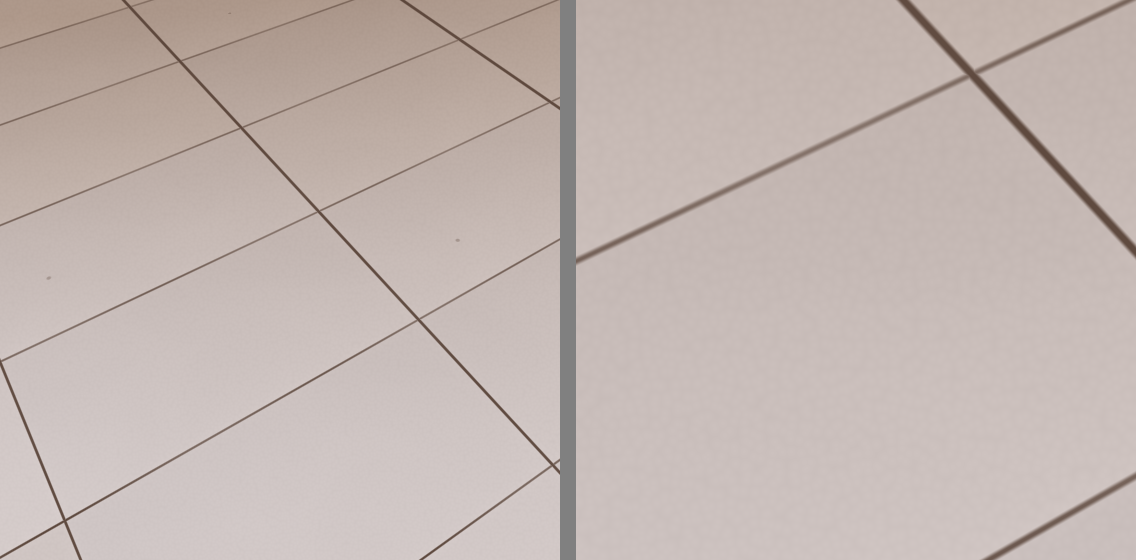
Left: the whole. Right: its middle third, enlarged.
Give the GLSL for this texture, as a three.js fragment shader.

```glsl
varying vec2 vUv;

#define TILE_ACROSS vec3(0.569, -0.1667, 0.1576)
#define TILE_ALONG vec3(0.0827, 0.1201, -0.128)
#define TILE_CORNER vec3(0.569, 0.3776, 1.0)
#define FAR_COLOR vec3(0.675, 0.590, 0.535)
#define NEAR_COLOR vec3(0.820, 0.782, 0.775)
#define JOINT_COLOR vec3(0.335, 0.250, 0.205)
#define LONG_HALF_WIDTH 0.0025
#define CROSS_HALF_WIDTH 0.0016
#define SOFTNESS 0.0015
#define TILE_VARIATION 0.014
#define MOTTLE 0.006
#define GRAIN 0.016

vec2 hash2(vec2 p) {
  return fract(sin(vec2(dot(p, vec2(127.1, 311.7)), dot(p, vec2(269.5, 183.3)))) * 43758.5);
}

// Distance to the nearest feature point
float cellular(vec2 p) {
  vec2 cell = floor(p);
  float nearest = 2.0;
  for (int j = -1; j <= 1; j++) {
    for (int i = -1; i <= 1; i++) {
      vec2 neighbor = cell + vec2(float(i), float(j));
      nearest = min(nearest, length(neighbor + hash2(neighbor) - p));
    }
  }
  return nearest;
}

// Cloudy variation from warped, layered sines
float mottle(vec2 p) {
  float sum = 0.0;
  float amplitude = 0.5;
  for (int i = 0; i < 4; i++) {
    p += 0.6 * sin(p.yx * 1.3 + float(i));
    sum += amplitude * sin(p.x + 1.7) * sin(p.y * 1.2);
    p = mat2(1.5, 1.1, -1.1, 1.5) * p;
    amplitude *= 0.6;
  }
  return sum;
}

// Canvas distance to the nearest joint of one projected family
float jointDistance(vec3 p, vec3 axis, vec3 horizon) {
  float index = floor(dot(p, axis) / dot(p, horizon) + 0.5);
  vec3 line = axis - index * horizon;
  return abs(dot(p, line)) / length(line.xy);
}

float stroke(float d, float halfWidth) {
  return 1.0 - smoothstep(max(halfWidth - SOFTNESS, 0.0), halfWidth + SOFTNESS, d);
}

void main() {
  // Perspective: canvas point to floor coordinates
  vec3 p = vec3(vUv.x, 1.0 - vUv.y, 1.0);
  vec3 across = cross(TILE_ALONG, TILE_CORNER);
  vec3 along = cross(TILE_CORNER, TILE_ACROSS);
  vec3 horizon = cross(TILE_ACROSS, TILE_ALONG);
  vec2 ground = vec2(dot(p, across), dot(p, along)) / dot(p, horizon);
  vec2 tile = floor(ground);
  vec2 local = fract(ground);
  vec2 seed = hash2(tile + 7.3);

  // Light falling off with distance
  float depth = clamp(p.y + 0.08 * (p.x - 0.5) * (1.0 - 2.0 * p.y), 0.0, 1.0);
  vec3 color = mix(FAR_COLOR, NEAR_COLOR, 1.0 - (1.0 - depth) * (1.0 - depth));

  // Tile tone, clouding and fine grain
  color += TILE_VARIATION * (seed.x - 0.5);
  color += TILE_VARIATION * (seed.y - 0.5) * vec3(0.4, 0.0, -0.6);
  color += 0.016 * (local.y - 0.5) * vec3(1.0, 0.95, 0.8);
  color += MOTTLE * mottle(ground * vec2(6.0, 3.5) + seed * 9.0);
  color += GRAIN * (0.45 - cellular(vUv * 170.0));

  // Sparse small specks
  vec2 offset = (local - 0.2 - 0.6 * seed.yx) * vec2(1.9, 1.0);
  float speck = 1.0 - smoothstep(0.006, 0.018, length(offset));
  color = mix(color, JOINT_COLOR, 0.3 * speck * step(0.6, seed.x));

  // Pale rims beside the joints
  float longDistance = jointDistance(p, across, horizon);
  float crossDistance = jointDistance(p, along, horizon);
  float rim = exp(-min(longDistance, crossDistance) / 0.006);
  color += 0.018 * rim * depth;

  // Joints with uneven darkness
  float wear = 0.9 + 0.1 * sin(ground.x * 9.0 + 2.0 * sin(ground.y * 5.0));
  float longJoint = stroke(longDistance, LONG_HALF_WIDTH) * mix(0.82, 0.92, wear);
  float crossWidth = CROSS_HALF_WIDTH * mix(0.8, 1.3, depth);
  float crossJoint = stroke(crossDistance, crossWidth) * wear * mix(0.55, 0.95, depth);
  color = mix(color, JOINT_COLOR, max(longJoint, crossJoint));

  gl_FragColor = vec4(color, 1.0);
}
```
